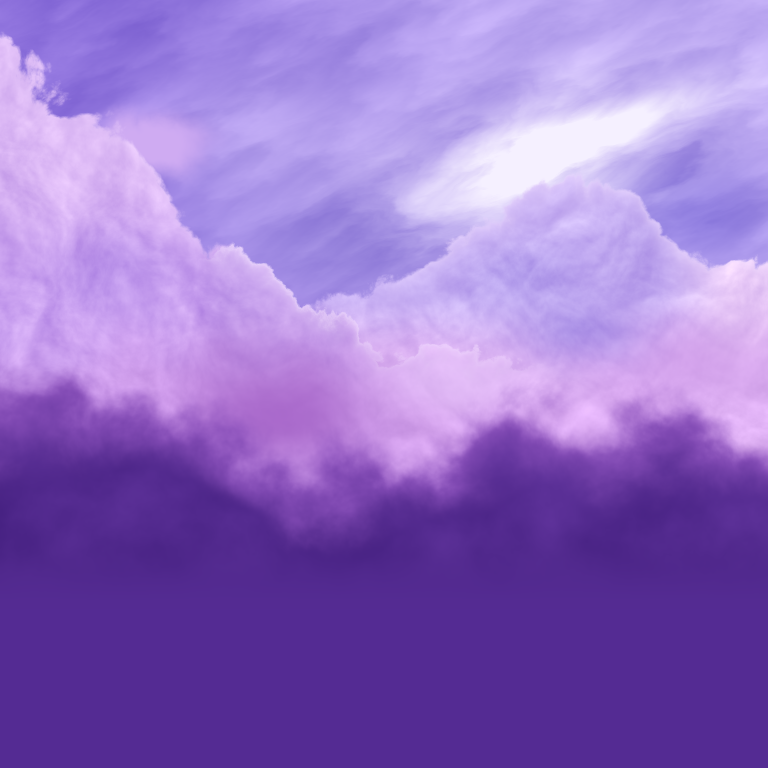
This texture is drawn by a WebGL 2 fragment shader. Its source:

```glsl
#version 300 es
precision highp float;
// Violet cloudscape: a backlit sky, three cumulus banks and a dark haze below.
uniform vec2 u_resolution;
out vec4 fragColor;

vec2 gradientAt(vec2 cell) {
  float h = fract(sin(dot(cell, vec2(127.1, 311.7))) * 43758.5);
  return vec2(cos(6.2832 * h), sin(6.2832 * h));
}

float gradientNoise(vec2 p) {
  vec2 i = floor(p), f = fract(p), e = vec2(0, 1);
  vec2 u = f * f * f * (f * (f * 6.0 - 15.0) + 10.0);
  float low = mix(dot(gradientAt(i), f), dot(gradientAt(i + e.yx), f - e.yx), u.x);
  float high = mix(dot(gradientAt(i + e), f - e), dot(gradientAt(i + 1.0), f - 1.0), u.x);
  return mix(low, high, u.y);
}

// x: smooth fractal noise around 0; y: rounded puffs with creases, around 0
vec2 fractal(vec2 p) {
  vec2 sum = vec2(0);
  float amp = 0.5;
  for (int i = 0; i < 6; i++) {
    float n = gradientNoise(p);
    sum += amp * vec2(n * 1.6, abs(n) * 2.2 - 0.42);
    p = mat2(1.6, 1.2, -1.2, 1.6) * p + 7.3;
    amp *= 0.5;
  }
  return sum;
}

float bump(float x, float center, float width) {
  float d = (x - center) / width;
  return exp(-d * d);
}

float blob(vec2 p, vec2 center, vec2 radius) {
  vec2 d = (p - center) / radius;
  return exp(-dot(d, d));
}

vec3 skyColor(vec2 p) {
  vec3 col = mix(vec3(0.55, 0.44, 0.86), vec3(0.74, 0.66, 0.95), smoothstep(0.05, 0.75, p.x));
  col = mix(col, vec3(0.73, 0.65, 0.94), 0.8 * blob(p, vec2(0.36, 0.81), vec2(0.16, 0.1)));
  col = mix(col, vec3(0.59, 0.51, 0.87), 0.9 * blob(p, vec2(0.43, 0.68), vec2(0.18, 0.08)));
  col = mix(col, vec3(0.52, 0.45, 0.86), 0.85 * blob(p, vec2(0.9, 0.72), vec2(0.12, 0.07)));
  // thin streaks rising to the right
  vec2 along = mat2(0.94, -0.34, 0.34, 0.94) * p;
  float streak = fractal(along * vec2(5.0, 13.0) + 3.0).x;
  float wisp = fractal(along * vec2(9.0, 24.0) + 11.0 + streak).x;
  col += (0.14 * streak + 0.07 * wisp) * vec3(0.9, 0.9, 0.55);
  // glow behind the right bank
  vec2 q = mat2(0.95, -0.31, 0.31, 0.95) * (p - vec2(0.7, 0.79));
  float glow = 0.65 * blob(q, vec2(0), vec2(0.2, 0.085)) + 0.65 * blob(q, vec2(0), vec2(0.07, 0.04));
  glow += 0.35 * blob(q, vec2(0.13, 0.015), vec2(0.15, 0.025));
  return mix(col, vec3(0.96, 0.94, 1.0), clamp(glow * (1.0 + 1.1 * streak + 0.9 * wisp), 0.0, 1.0));
}

// Paints a bank below its ridge; depth is the distance beneath the ridge.
vec3 addBank(vec3 behind, vec3 body, float depth, float soft, float rim, float relief) {
  vec3 lit = body + relief * vec3(0.75, 0.9, 0.4);
  lit = mix(lit, vec3(0.95, 0.88, 1.0), rim * exp(-max(depth, 0.0) / 0.014));
  return mix(behind, lit, smoothstep(-soft, soft, depth));
}

void main() {
  vec2 p = gl_FragCoord.xy / u_resolution;
  vec2 warp = 0.02 * vec2(gradientNoise(p * 9.0), gradientNoise(p * 9.0 + 40.0));
  vec2 w = p + warp;
  vec2 toLight = normalize(vec2(0.7, 0.95) - p);
  vec2 large = fractal(w * 8.0), fine = fractal(w * 21.0 + 5.0);
  float relief = 0.2 * (large.y - fractal((w + 0.02 * toLight) * 8.0).y)
               + 0.09 * (fine.y - fractal((w + 0.007 * toLight) * 21.0 + 5.0).y);
  float haze = fractal(p * 5.0 + 17.0).x;
  vec3 col = skyColor(p);

  // pink wisp at upper left
  float wisp = blob(p, vec2(0.2, 0.815) + 0.03 * large, vec2(0.085, 0.045));
  col = mix(col, vec3(0.81, 0.67, 0.95), smoothstep(0.15, 0.8, wisp));

  // right bank
  float ridge = 0.61 + 0.155 * smoothstep(0.42, 0.76, p.x) - 0.1 * smoothstep(0.78, 0.9, p.x);
  float depth = ridge - p.y + 0.05 * large.y + 0.025 * fine.y;
  vec3 body = mix(vec3(0.79, 0.7, 0.96), vec3(0.86, 0.7, 0.95), smoothstep(0.62, 0.52, p.y));
  body = mix(body, vec3(0.91, 0.79, 0.97), smoothstep(0.85, 0.96, p.x));
  body = mix(body, vec3(0.61, 0.53, 0.89), 0.85 * blob(w, vec2(0.77, 0.56), vec2(0.08, 0.04)));
  body = mix(body, vec3(0.66, 0.58, 0.91), 0.6 * blob(w, vec2(0.68, 0.64), vec2(0.09, 0.05)));
  body = mix(body, vec3(0.68, 0.58, 0.9), 0.6 * blob(w, vec2(0.83, 0.69), vec2(0.05, 0.06)));
  col = addBank(col, body, depth, 0.006, 0.6 * smoothstep(0.45, 0.6, p.x), relief);

  // left bank
  ridge = 0.93 - 0.9 * p.x + 0.04 * bump(p.x, 0.15, 0.06);
  depth = ridge - p.y + 0.09 * large.y + 0.025 * fine.y;
  body = mix(vec3(0.86, 0.72, 0.96), vec3(0.79, 0.63, 0.94), smoothstep(0.8, 0.6, p.y));
  body = mix(body, vec3(0.68, 0.53, 0.9), 0.5 * blob(w, vec2(0.15, 0.65), vec2(0.09, 0.05)));
  col = addBank(col, body, depth, 0.01, 0.3, relief);

  // front bank with a bright crisp rim
  ridge = 0.535 + 0.135 * smoothstep(0.5, 0.3, p.x) + 0.025 * bump(p.x, 0.45, 0.035);
  depth = ridge - p.y + 0.035 * large.y + 0.035 * fine.y;
  body = mix(vec3(0.76, 0.61, 0.92), vec3(0.87, 0.7, 0.96), smoothstep(0.4, 0.6, p.x));
  vec3 front = addBank(col, body, depth, 0.004, 0.85, relief);
  col = mix(col, front, smoothstep(0.25, 0.31, p.x) * smoothstep(0.75, 0.6, p.x));

  // pink and mauve veils over the lower clouds
  float veil = smoothstep(0.6, 0.46, p.y + 0.08 * haze);
  col = mix(col, vec3(0.86, 0.66, 0.95) + 0.6 * relief, 0.75 * veil);
  col = mix(col, vec3(0.81, 0.61, 0.91), 0.6 * blob(w, vec2(0.92, 0.53), vec2(0.16, 0.05)));
  col = mix(col, vec3(0.63, 0.37, 0.77), 0.85 * blob(w + 0.03 * haze, vec2(0.36, 0.46), vec2(0.13, 0.08)));
  col = mix(col, vec3(0.92, 0.8, 0.99), 0.5 * blob(w, vec2(0.6, 0.5), vec2(0.11, 0.04)));

  // dark haze, settling into flat violet
  float top = 0.405 + 0.07 * bump(p.x, 0.18, 0.13) + 0.045 * bump(p.x, 0.0, 0.1)
            - 0.03 * bump(p.x, 0.38, 0.06) + 0.025 * bump(p.x, 0.66, 0.06) + 0.035 * bump(p.x, 0.87, 0.08);
  float sink = top - p.y + 0.09 * haze + 0.05 * large.x + 0.02 * fine.x;
  col = mix(col, vec3(0.55, 0.32, 0.74), smoothstep(-0.055, 0.025, sink));
  col = mix(col, vec3(0.31, 0.155, 0.545), smoothstep(-0.015, 0.1, sink));
  float smoke = smoothstep(0.2, 0.32, p.y) * smoothstep(0.0, 0.08, sink);
  col += smoke * (0.09 * haze + 0.06 * large.x) * vec3(1.0, 0.7, 1.0);
  col = mix(col, vec3(0.33, 0.17, 0.575), smoothstep(0.29, 0.2, p.y));
  fragColor = vec4(clamp(col, 0.0, 1.0), 1.0);
}
```
